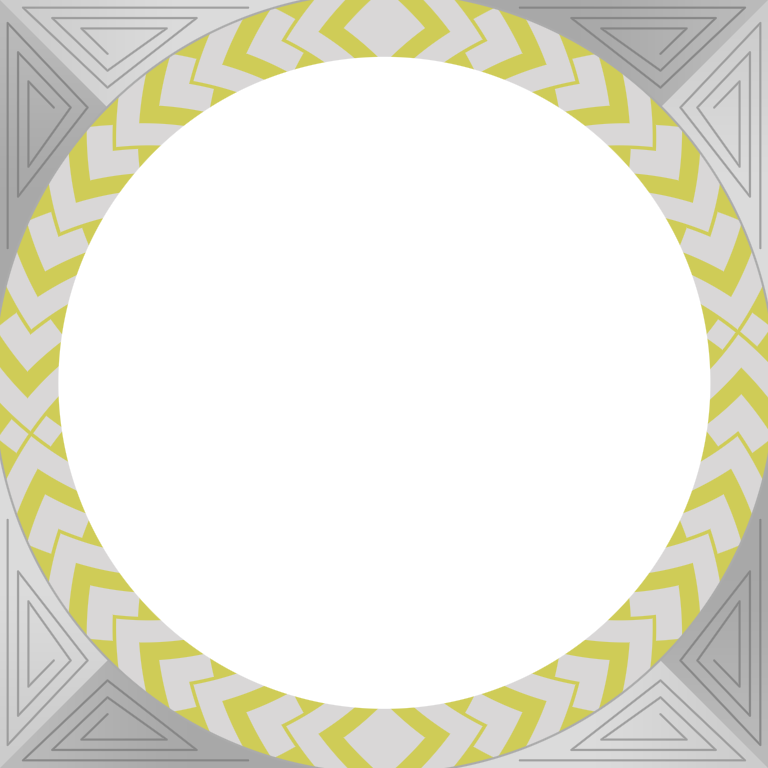
This background is drawn by a WebGL 2 fragment shader. Its source:

```glsl
#version 300 es
precision highp float;

#define INNER_RADIUS 0.4245
#define OUTER_RADIUS 0.509
#define BAND_RADIUS 0.465
#define CHEVRON_SLOPE 1.08
#define LINE_WIDTH 0.0028
#define YELLOW vec3(0.81, 0.80, 0.34)
#define SILVER vec3(0.85, 0.845, 0.845)
#define CELL_ANGLE (3.14159265 / 11.0)

uniform vec2 u_resolution;
out vec4 fragColor;

// Coverage of a signed distance, one pixel wide
float cover(float d, float pixel) {
    return clamp(0.5 - d / pixel, 0.0, 1.0);
}

float segment(vec2 p, vec2 a, vec2 b) {
    vec2 ab = b - a;
    return length(p - a - ab * clamp(dot(p - a, ab) / dot(ab, ab), 0.0, 1.0));
}

// Three-turn triangular spiral; x runs along the edge from the corner
float triangleSpiral(vec2 p) {
    float d = 1.0;
    vec2 start = vec2(0.323, 0.010);
    for (int i = 0; i < 3; i++) {
        float turn = float(i);
        vec2 left = vec2(0.030 + 0.038 * turn, 0.010 + 0.0135 * turn);
        vec2 apex = vec2(0.140, 0.114 - 0.022 * turn);
        vec2 right = vec2(0.256 - 0.039 * turn, 0.0235 + 0.0135 * turn);
        d = min(d, min(segment(p, start, left), segment(p, left, apex)));
        if (i < 2) d = min(d, segment(p, apex, right));
        start = right;
    }
    return d;
}

// Light and dark bevels at the corners, engraved with spirals
vec3 cornerPanels(vec2 p, float pixel) {
    vec2 a = abs(p);
    float side = (a.y - a.x) * (p.x * p.y < 0.0 ? 1.0 : -1.0);
    float light = cover(-side * 0.707, pixel);
    vec2 q = 0.5 - a;
    q = vec2(max(q.x, q.y), min(q.x, q.y));
    float fade = smoothstep(0.0, 0.26, q.x);
    vec3 color = vec3(mix(mix(0.73, 0.66, fade), mix(0.80, 0.86, fade), light));
    float line = cover(triangleSpiral(q) - 0.5 * LINE_WIDTH, pixel);
    return mix(color, vec3(mix(0.50, 0.58, light)), line * 0.85);
}

// Chevrons run from the top and bottom diamonds to two crossings
vec3 chevronRing(vec2 p, float pixel) {
    float tilt = 0.5 * CELL_ANGLE;
    if (dot(p, vec2(-sin(tilt), cos(tilt))) < 0.0) p = -p;
    float cellSize = BAND_RADIUS * CELL_ANGLE;
    float along = abs(atan(p.x, p.y)) / CELL_ANGLE;
    float across = abs(length(p) - BAND_RADIUS) / cellSize;
    float chevron = along + CHEVRON_SLOPE * across;
    float cell = floor(chevron);
    float f = chevron - cell;

    // Notched arrow with clipped arms; the first one is a plain diamond
    float arrow = max(abs(f - 0.207) - 0.182, cell - 0.33 - along + across);
    if (cell < 0.5) arrow = f - 0.40;
    float stripe = abs(f - 0.8125) - 0.1625;
    float d = min(arrow, stripe) * cellSize * 0.7;
    return mix(YELLOW, SILVER, cover(d, pixel));
}

void main() {
    float unit = min(u_resolution.x, u_resolution.y);
    vec2 p = (gl_FragCoord.xy - 0.5 * u_resolution) / unit;
    float pixel = 1.2 / unit;
    vec2 ringPoint = p - vec2(0.0005, 0.0015);
    float r = length(ringPoint);

    vec3 color = cornerPanels(p, pixel);
    color = mix(color, chevronRing(ringPoint, pixel), cover(r - OUTER_RADIUS, pixel));
    // Grey rim and white opening
    float rim = cover(abs(r - OUTER_RADIUS) - 0.5 * LINE_WIDTH, pixel);
    color = mix(color, vec3(0.67), rim);
    color = mix(color, vec3(1.0), cover(r - INNER_RADIUS, pixel));
    fragColor = vec4(color, 1.0);
}
```
